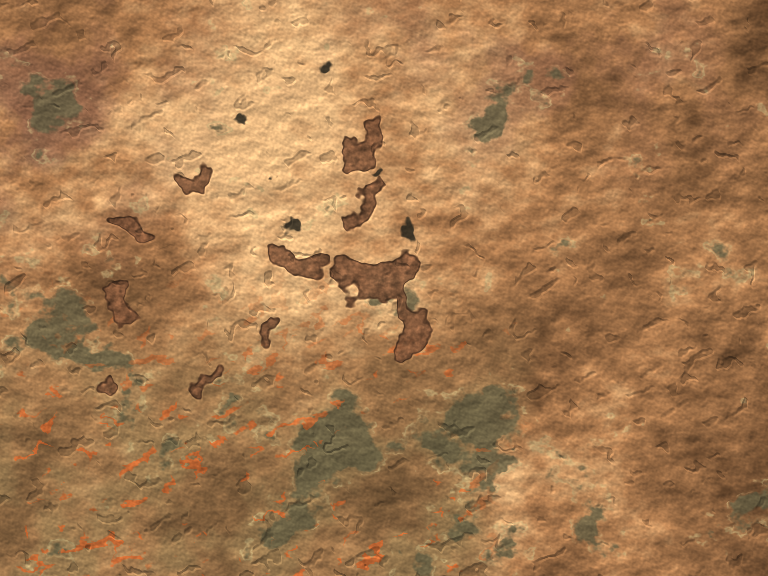
This texture is drawn by a Shadertoy shader. Its source:

```glsl
#define UMBER  vec3(0.39, 0.27, 0.17)
#define TAN    vec3(0.68, 0.48, 0.31)
#define PALE   vec3(0.92, 0.73, 0.51)
#define OLIVE  vec3(0.57, 0.47, 0.31)
#define SLATE  vec3(0.37, 0.35, 0.25)
#define MAUVE  vec3(0.50, 0.34, 0.26)
#define RUST   vec3(0.80, 0.38, 0.17)
#define FLAKE  vec3(0.47, 0.31, 0.21)
#define SOOT   vec3(0.15, 0.14, 0.11)
#define FLAKES 9
#define SPOTS  6
#define RELIEF 0.9

vec2 hash2(vec2 p) {
    vec3 q = fract(p.xyx * vec3(0.1031, 0.1030, 0.0973));
    q += dot(q, q.yzx + 33.33);
    return fract((q.xx + q.yz) * q.zy);
}

float corner(vec2 cell, vec2 offset, vec2 f) {
    return dot(hash2(cell + offset) * 2.0 - 1.0, f - offset);
}

float gradientNoise(vec2 p) {
    vec2 i = floor(p), f = p - i;
    vec2 u = f * f * f * (f * (f * 6.0 - 15.0) + 10.0);
    return mix(mix(corner(i, vec2(0, 0), f), corner(i, vec2(1, 0), f), u.x),
               mix(corner(i, vec2(0, 1), f), corner(i, vec2(1, 1), f), u.x), u.y);
}

float fbm(vec2 p, int octaves) {
    float sum = 0.0, amp = 1.0;
    for (int i = 0; i < octaves; i++) {
        sum += amp * gradientNoise(p);
        p = mat2(1.6, 1.2, -1.2, 1.6) * p + 17.3;
        amp *= 0.5;
    }
    return sum;
}

// Soft elliptical region used to place the large colour zones
float zone(vec2 p, vec2 center, vec2 size) {
    vec2 q = (p - center) / size;
    return exp(-dot(q, q));
}

float capsule(vec2 p, vec2 a, vec2 b, float radius) {
    vec2 ab = b - a;
    float t = clamp(dot(p - a, ab) / dot(ab, ab), 0.0, 1.0);
    return length(p - a - ab * t) - radius;
}

// Ragged distance to the hollows where the top layer has split off
float flakeDistance(vec2 p) {
    p += 0.055 * vec2(fbm(p * 11.0, 4), fbm(p * 11.0 + 40.0, 4));
    float d = min(capsule(p, vec2(0.60, 0.51), vec2(0.70, 0.52), 0.032),
                  capsule(p, vec2(0.70, 0.52), vec2(0.72, 0.41), 0.018));
    for (int i = 0; i < FLAKES; i++) {
        float k = float(i);
        vec2 h = hash2(vec2(k, 7.0));
        vec2 a = vec2(0.14, 0.29) + vec2(0.56, 0.50) * fract(k * vec2(0.755, 0.570) + 0.1);
        vec2 b = a + (0.02 + 0.04 * h.x) * vec2(cos(h.y * 6.28), sin(h.y * 6.28));
        d = min(d, capsule(p, a, b, 0.007 + 0.013 * h.y));
    }
    return d;
}

float spotDistance(vec2 p) {
    p += 0.02 * vec2(fbm(p * 30.0, 3), fbm(p * 30.0 + 9.0, 3));
    float d = 1.0;
    for (int i = 0; i < SPOTS; i++) {
        vec2 h = hash2(vec2(float(i), 31.0));
        vec2 c = vec2(0.36, 0.58) + vec2(0.38, 0.38) * fract(float(i) * vec2(0.618, 0.755) + 0.3);
        d = min(d, length(p - c) - 0.003 - 0.011 * h.x);
    }
    return d;
}

// Thin chips, wider than they are tall
float chips(vec2 p) {
    vec2 q = p * vec2(27.0, 42.0) + 1.2 * fbm(p * 24.0, 3);
    return smoothstep(0.23, 0.36, gradientNoise(q));
}

float surfaceHeight(vec2 p) {
    float hollow = smoothstep(0.003, -0.003, flakeDistance(p));
    return fbm(p * vec2(15.0, 21.0), 5) - 0.22 * chips(p) - 0.22 * hollow;
}

void mainImage(out vec4 fragColor, in vec2 fragCoord) {
    vec2 p = fragCoord / iResolution.y;
    float broad = fbm(p * 3.2 + 5.0, 6);
    float patches = fbm(p * 6.5 + 21.0, 6);
    float fine = fbm(p * vec2(22.0, 30.0) + 3.0, 4);
    vec2 w = p + 0.12 * vec2(broad, patches);

    // Stone tone: bright upper middle, darker right side and left corner
    float right = smoothstep(0.78, 0.95, w.x);
    float tone = 0.43 + 0.42 * zone(w, vec2(0.56, 0.72), vec2(0.42, 0.36));
    tone -= 0.17 * zone(w, vec2(1.22, 0.42), vec2(0.26, 0.16)) + 0.04 * right;
    tone += 0.65 * broad + 0.30 * patches + 0.36 * fine;
    vec3 color = mix(UMBER, TAN, clamp(tone * 2.0, 0.0, 1.0));
    color = mix(color, PALE, clamp(tone * 2.0 - 1.0, 0.0, 1.0));

    // Mauve stains and olive weathering
    float stain = max(zone(w, vec2(0.06, 0.84), vec2(0.26, 0.22)),
                      0.7 * zone(w, vec2(0.98, 0.94), vec2(0.36, 0.18)));
    color = mix(color, MAUVE, 0.75 * stain * smoothstep(-0.15, 0.25, patches));
    float lower = smoothstep(0.58, 0.22, w.y) * (1.0 - right);
    color = mix(color, OLIVE, lower * (0.30 + 0.45 * smoothstep(-0.2, 0.2, patches)));

    // Slate patches with a pale crust around them
    float damp = max(zone(w, vec2(0.62, 0.26), vec2(0.30, 0.20)),
                     0.85 * zone(w, vec2(0.05, 0.48), vec2(0.20, 0.13)));
    float moss = patches + 0.35 * fine + 0.38 * damp - 0.42;
    color = mix(color, SLATE, 0.8 * smoothstep(-0.03, 0.10, moss));
    float crust = smoothstep(0.07, 0.0, abs(moss + 0.06)) * smoothstep(0.0, 0.2, fine);
    color = mix(color, vec3(0.75, 0.67, 0.47), 0.55 * crust);

    // Rust flecks
    float fleck = gradientNoise(p * vec2(30.0, 44.0) + 1.5 * fine + 60.0) + 0.35 * broad;
    color = mix(color, RUST, 0.75 * lower * smoothstep(0.22, 0.34, fleck));

    // Split hollows, rims and dark spots
    float d = flakeDistance(p);
    vec3 hollowColor = FLAKE * (1.0 + 0.55 * fbm(p * 75.0, 3));
    color = mix(color, hollowColor, 0.86 * smoothstep(0.002, -0.002, d));
    color *= 1.0 - 0.28 * smoothstep(0.004, 0.0, abs(d + 0.002));
    color = mix(color, SOOT, 0.85 * smoothstep(0.003, -0.003, spotDistance(p)));

    // Chips, raking light and grain
    color *= 1.0 - 0.13 * chips(p);
    float slope = surfaceHeight(p) - surfaceHeight(p + vec2(-0.0015, 0.0035));
    color *= 1.0 + RELIEF * clamp(slope, -0.35, 0.25);
    color *= 1.0 + 0.16 * gradientNoise(p * 170.0);
    fragColor = vec4(clamp(color, 0.0, 1.0), 1.0);
}
```
